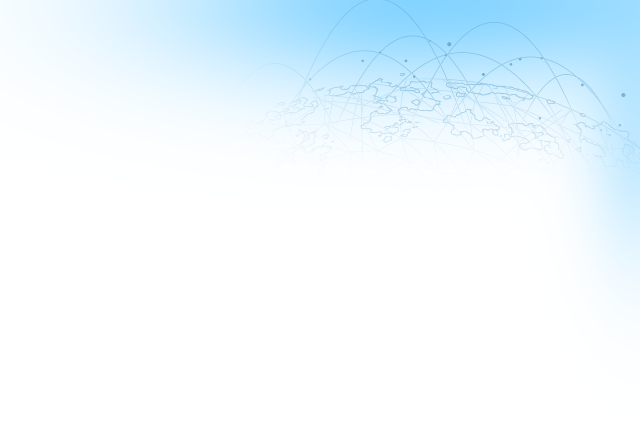
Reproduce this background procedurally as a WebGL 2 fragment shader.

```glsl
#version 300 es
precision highp float;
// Pale sky-blue glow over white, with a faint line-drawn globe, arcs and nodes.
uniform vec2 u_resolution;
out vec4 outColor;

// Lengths are in canvas heights.
const float ASPECT = 1.463;
const vec3 WHITE = vec3(1.0);
const vec3 SKY = vec3(0.52, 0.83, 1.0);
const vec3 INK = vec3(0.36, 0.62, 0.78);
const vec2 GLOW_TOP = vec2(0.955, 1.0);
const vec2 GLOW_SIDE = vec2(ASPECT, 0.70);
const vec2 GLOBE_CENTER = vec2(0.975, 0.0);
const float GLOBE_RADIUS = 0.82;
const float LINE_HALF = 0.0008;
const vec2 MESH_CELL = vec2(0.095, 0.058);
const int CHORDS = 14;

// Arc apex x, apex y, curvature.
const vec3 ARCS[8] = vec3[8](
  vec3(0.861, 1.003, 7.1), vec3(0.943, 0.918, 6.8), vec3(1.130, 0.949, 6.4),
  vec3(0.832, 0.884, 4.3), vec3(1.057, 0.880, 3.5), vec3(1.213, 0.870, 4.1),
  vec3(1.295, 0.830, 10.5), vec3(0.629, 0.855, 8.0));
// Node x, y, radius.
const vec3 NODES[16] = vec3[16](
  vec3(1.027, 0.899, 0.0046), vec3(1.425, 0.783, 0.0046), vec3(0.829, 0.861, 0.003),
  vec3(0.928, 0.861, 0.003), vec3(0.947, 0.825, 0.003), vec3(1.105, 0.830, 0.0034),
  vec3(1.189, 0.865, 0.003), vec3(1.168, 0.853, 0.003), vec3(1.238, 0.867, 0.0025),
  vec3(1.331, 0.806, 0.003), vec3(1.417, 0.714, 0.003), vec3(1.234, 0.730, 0.003),
  vec3(0.983, 0.907, 0.002), vec3(1.019, 0.874, 0.0025), vec3(0.869, 0.880, 0.0025),
  vec3(0.709, 0.819, 0.003));
// Land masses: position along the rim, depth below it, half extents.
const vec4 LANDS[9] = vec4[9](
  vec4(-0.333, 0.019, 0.072, 0.023), vec4(-0.171, 0.006, 0.080, 0.010),
  vec4(-0.038, 0.038, 0.080, 0.030), vec4(-0.095, 0.099, 0.053, 0.027),
  vec4(0.118, 0.099, 0.053, 0.023), vec4(0.152, 0.011, 0.114, 0.010),
  vec4(0.286, 0.095, 0.065, 0.027), vec4(0.457, 0.030, 0.061, 0.030),
  vec4(-0.343, 0.133, 0.067, 0.038));

vec2 hash2(vec2 p) {
  vec3 q = fract(vec3(p.xyx) * vec3(0.1031, 0.1030, 0.0973));
  q += dot(q, q.yzx + 33.33);
  return fract((q.xx + q.yz) * q.zy);
}

float noise(vec2 p) {
  vec2 i = floor(p), f = fract(p);
  f = f * f * (3.0 - 2.0 * f);
  return mix(mix(hash2(i).x, hash2(i + vec2(1, 0)).x, f.x),
             mix(hash2(i + vec2(0, 1)).x, hash2(i + vec2(1, 1)).x, f.x), f.y);
}

float bell(vec2 offset, vec2 spread) {
  vec2 q = offset / spread;
  return exp(-0.5 * dot(q, q));
}

float segment(vec2 p, vec2 a, vec2 b) {
  vec2 d = b - a;
  return length(p - a - d * clamp(dot(p - a, d) / dot(d, d), 0.0, 1.0));
}

float cover(float dist, float halfWidth, float px) {
  return clamp((halfWidth - dist) / px + 0.5, 0.0, 1.0);
}

vec2 meshNode(vec2 cell) {
  return (cell + 0.15 + 0.7 * hash2(cell + 40.0)) * MESH_CELL;
}

// Triangulated net in rim coordinates.
float meshDistance(vec2 s) {
  vec2 home = floor(s / MESH_CELL);
  float d = 1.0;
  for (int j = -1; j <= 1; j++)
    for (int i = -1; i <= 1; i++) {
      vec2 c = home + vec2(i, j), a = meshNode(c);
      d = min(d, segment(s, a, meshNode(c + vec2(1, 0))));
      d = min(d, segment(s, a, meshNode(c + vec2(0, 1))));
      d = min(d, segment(s, a, meshNode(c + vec2(1, 1))));
    }
  return d;
}

// Ellipses with ragged shores; zero on the coast.
float landField(vec2 s) {
  float f = 10.0;
  for (int i = 0; i < LANDS.length(); i++)
    f = min(f, length((s - LANDS[i].xy) / LANDS[i].zw) - 1.0);
  vec2 q = s * vec2(38.0, 75.0) + 60.0;
  return f + 1.5 * (noise(q) - 0.5) + 0.7 * (noise(q * 2.3) - 0.5);
}

void main() {
  vec2 p = gl_FragCoord.xy / u_resolution * vec2(ASPECT, 1.0);
  float px = 1.0 / u_resolution.y;

  // Background glows
  float topWidth = p.x < GLOW_TOP.x ? 0.42 : 0.66;
  float top = bell(p - GLOW_TOP, vec2(topWidth, 0.145));
  float side = 0.5 * bell(p - GLOW_SIDE, vec2(0.085, 0.21));
  vec3 color = mix(WHITE, SKY, 1.0 - (1.0 - top) * (1.0 - side));

  // Globe surface: position along the rim and depth below it
  vec2 g = p - GLOBE_CENTER;
  vec2 s = vec2(atan(g.x, g.y) * GLOBE_RADIUS, GLOBE_RADIUS - length(g));
  float inside = smoothstep(-px, px, s.y);
  float field = landField(s);
  float coast = abs(field) * px / max(fwidth(field), 1e-4);
  float ink = 0.60 * cover(coast, LINE_HALF, px);
  ink = max(ink, 0.26 * inside * cover(meshDistance(s), LINE_HALF, px));
  ink = max(ink, 0.40 * cover(abs(s.y), LINE_HALF, px) * smoothstep(-0.1, 0.1, s.x));

  // Long chords across the cap
  for (int i = 0; i < CHORDS; i++) {
    vec2 h = hash2(vec2(i, 7)), k = hash2(vec2(i, 19));
    vec2 a = vec2(h.x - 0.45, 0.03 * h.y);
    vec2 b = vec2(a.x + 0.5 * k.x - 0.2, 0.06 + 0.12 * k.y);
    ink = max(ink, 0.28 * cover(segment(s, a, b), LINE_HALF, px));
  }

  // Flight arcs and nodes
  for (int i = 0; i < ARCS.length(); i++) {
    float dx = p.x - ARCS[i].x, k = ARCS[i].z;
    float d = abs(p.y - ARCS[i].y + k * dx * dx) / length(vec2(1.0, 2.0 * k * dx));
    ink = max(ink, 0.5 * cover(d, LINE_HALF, px) * smoothstep(0.66, 0.82, p.y));
  }
  for (int i = 0; i < NODES.length(); i++)
    ink = max(ink, 0.75 * cover(length(p - NODES[i].xy), NODES[i].z, px));

  // Lines dissolve downward and to the left
  float fade = smoothstep(0.56, 0.82, p.y) * smoothstep(0.48, 0.94, p.x);
  outColor = vec4(mix(color, INK, ink * fade), 1.0);
}
```
